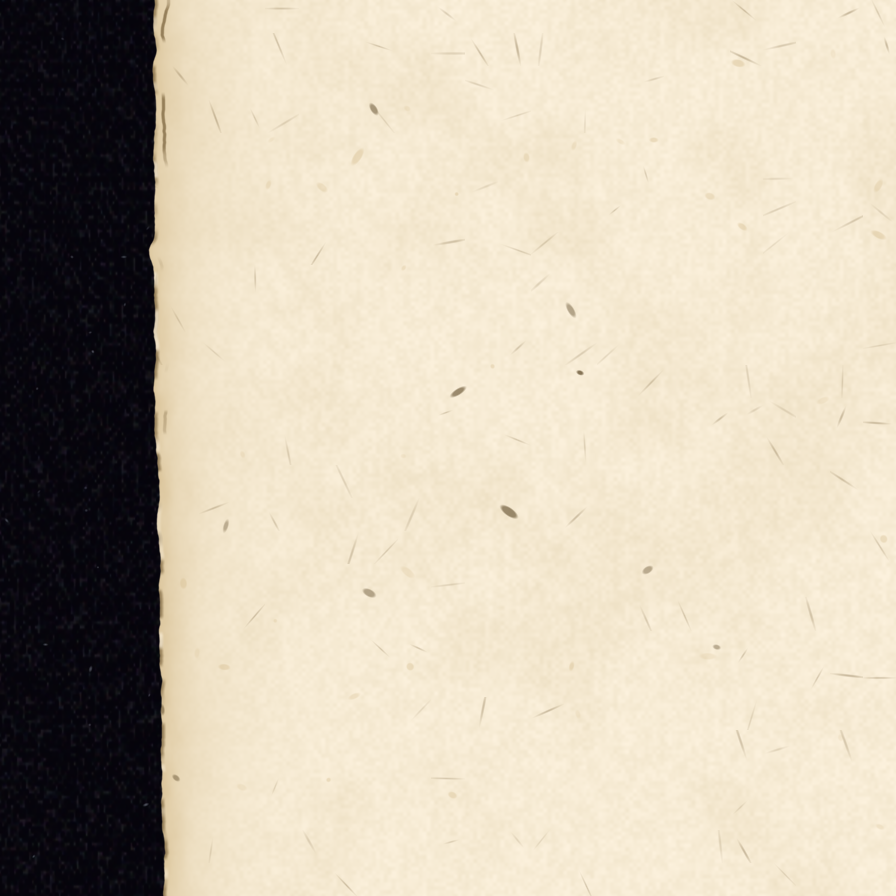
A WebGL 1 fragment shader for this texture:

```glsl
precision highp float;
// Aged cream paper with a worn, browned left edge lying on a near-black grainy ground.

uniform vec2 u_resolution;

#define EDGE_TOP 0.1725
#define EDGE_BOTTOM 0.1825
#define EDGE_ROUGHNESS 0.007
#define STAIN_WIDTH 0.032
#define GRAIN_SCALE 230.0
#define GRAIN_AMOUNT 0.055
#define FLECK_GRID 13.0
#define FLECK_DENSITY 0.11
#define FIBER_GRID 27.0
#define FIBER_DENSITY 0.13

const vec3 CREAM = vec3(0.970, 0.925, 0.836);
const vec3 SHADE = vec3(0.935, 0.880, 0.770);
const vec3 TAN = vec3(0.850, 0.760, 0.590);
const vec3 BROWN = vec3(0.480, 0.390, 0.240);
const vec3 INK = vec3(0.022, 0.016, 0.045);

float hash(vec2 p) {
  return fract(sin(dot(p, vec2(127.1, 311.7))) * 43758.5453);
}

float noise(vec2 p) {
  vec2 i = floor(p);
  vec2 f = fract(p);
  f = f * f * (3.0 - 2.0 * f);
  return mix(mix(hash(i), hash(i + vec2(1.0, 0.0)), f.x),
             mix(hash(i + vec2(0.0, 1.0)), hash(i + vec2(1.0, 1.0)), f.x), f.y);
}

float fbm(vec2 p) {
  float sum = 0.0;
  float gain = 0.5;
  for (int i = 0; i < 4; i++) {
    sum += gain * noise(p);
    p = p * 2.03 + 17.3;
    gain *= 0.5;
  }
  return sum / 0.9375;
}

// One randomly turned oval per occupied grid cell; sizes are in canvas units.
float specks(vec2 p, float grid, float density, vec2 size, float seed, float pixel) {
  vec2 cell = floor(p * grid);
  vec2 key = cell + seed;
  vec2 center = (cell + 0.25 + 0.5 * vec2(hash(key + 3.1), hash(key + 7.7))) / grid;
  float angle = 6.2832 * hash(key + 11.9);
  float c = cos(angle);
  float s = sin(angle);
  vec2 q = mat2(c, -s, s, c) * (p - center);
  vec2 radius = size * mix(0.6, 1.4, hash(key + 19.3));
  radius.x *= mix(0.5, 1.5, hash(key + 23.7));
  float d = (length(q / radius) - 1.0) * min(radius.x, radius.y);
  float strength = mix(0.4, 1.0, hash(key + 29.1));
  return step(hash(key), density) * strength * (1.0 - smoothstep(-pixel, pixel, d));
}

// Signed distance to the ragged paper edge, positive on the paper.
float paperDistance(vec2 p) {
  float edge = mix(EDGE_BOTTOM, EDGE_TOP, smoothstep(0.0, 0.75, p.y));
  edge += EDGE_ROUGHNESS * (fbm(vec2(p.y * 38.0, 4.0)) - 0.5);
  edge -= 0.005 * exp(-pow((p.y - 0.72) / 0.012, 2.0));
  return p.x - edge;
}

vec3 groundColor(vec2 p, float pixel) {
  float grain = noise(p * vec2(300.0, 190.0));
  vec3 tint = vec3(noise(p * 210.0 + 5.0), noise(p * 210.0 + 31.0), noise(p * 210.0 + 67.0));
  vec3 color = INK + 0.085 * pow(grain, 4.0) + 0.035 * (tint - 0.5) * grain;
  float dust = specks(p, 34.0, 0.07, vec2(0.0014, 0.001), 90.0, pixel);
  return color + 0.32 * dust * vec3(0.9, 0.95, 1.0);
}

vec3 paperColor(vec2 p, float d, float pixel) {
  // Broad mottling and fine grain.
  float mottle = smoothstep(0.42, 0.78, fbm(p * 11.0 + 2.0));
  vec3 color = mix(CREAM, SHADE, 0.45 * mottle);
  float grain = 0.6 * noise(p * GRAIN_SCALE) + 0.4 * noise(p * vec2(150.0, 75.0) + 40.0);
  color += GRAIN_AMOUNT * (grain - 0.5) * vec3(0.8, 0.9, 1.3);

  // Browning that fades away from the edge.
  float spread = STAIN_WIDTH * mix(0.6, 1.4, fbm(vec2(p.y * 7.0, 9.0)));
  float stain = exp(-max(d, 0.0) / spread);
  color = mix(color, SHADE, 0.8 * exp(-max(d, 0.0) / (2.6 * spread)));
  color = mix(color, TAN, stain * mix(0.55, 1.05, fbm(p * vec2(60.0, 24.0))));

  // Broken cracks and a dark rim along the worn margin.
  float wander = 0.012 + 0.014 * (fbm(vec2(p.y * 15.0, 21.0)) - 0.5);
  float crack = 1.0 - smoothstep(0.0006, 0.0018 + pixel, abs(d - wander));
  crack *= smoothstep(0.48, 0.7, noise(vec2(p.y * 34.0, 55.0))) * smoothstep(0.4, 0.7, p.y);
  float rim = (1.0 - smoothstep(0.001, 0.0055, d)) * smoothstep(0.3, 0.7, noise(vec2(p.y * 60.0, 13.0)));
  color = mix(color, BROWN, clamp(0.75 * crack + 0.65 * rim, 0.0, 1.0));
  float chip = (1.0 - smoothstep(0.002, 0.006, d)) * smoothstep(0.6, 0.8, noise(vec2(p.y * 42.0, 83.0)));
  color = mix(color, CREAM, 0.7 * chip);

  // Scattered dark flecks, pale spots and thin fibers.
  float fleck = specks(p, FLECK_GRID, FLECK_DENSITY, vec2(0.006, 0.0032), 37.0, pixel);
  float spot = specks(p, 21.0, 0.09, vec2(0.005, 0.003), 61.0, pixel);
  float fiber = specks(p, FIBER_GRID, FIBER_DENSITY, vec2(0.009, 0.0009), 12.0, pixel);
  color = mix(color, TAN, 0.5 * spot);
  color = mix(color, BROWN, 0.38 * fiber);
  return mix(color, BROWN * 0.85, 0.85 * fleck);
}

void main() {
  vec2 p = gl_FragCoord.xy / u_resolution;
  float pixel = 1.0 / min(u_resolution.x, u_resolution.y);
  float d = paperDistance(p);
  float coverage = smoothstep(-pixel, pixel, d);
  vec3 color = mix(groundColor(p, pixel), paperColor(p, d, pixel), coverage);
  gl_FragColor = vec4(clamp(color, 0.0, 1.0), 1.0);
}
```
